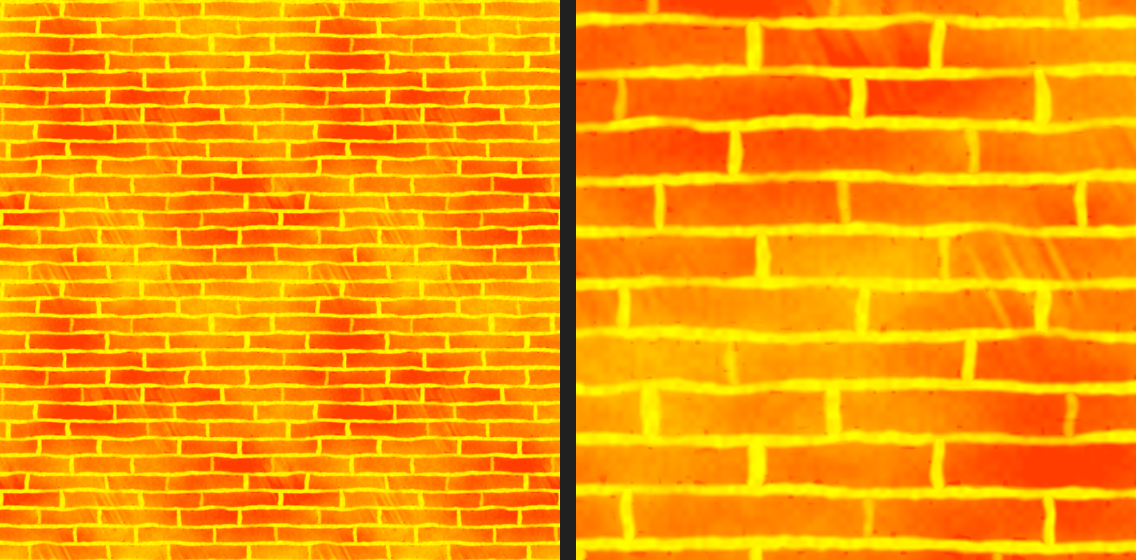
Left: the whole. Right: its middle third, enlarged.
A Shadertoy shader for this texture:

```glsl
#define TILES 2.0         // identical wall panels across and down
#define COURSES 16.0      // brick rows per panel
#define PAIR 8.0          // length of a short and a long brick, in courses
#define SHORT_BRICK 3.46  // length of the short brick
#define BED_WIDTH 0.10    // half width of the horizontal joints
#define HEAD_WIDTH 0.115  // half width of the vertical joints
#define SOFTNESS 0.065    // blur of the joint edges
#define BRICK_GREEN 0.485 // mean heat of the bricks
#define MORTAR_GREEN 0.95 // heat of the joints
#define CLOUD_DEPTH 0.78  // strength of the stains
#define STREAK_DEPTH 0.28 // strength of the scratches

float hash(vec2 p) {
    vec3 q = fract(p.xyx * 0.1031);
    q += dot(q, q.yzx + 33.33);
    return fract((q.x + q.y) * q.z);
}

// Value noise that wraps after one unit, with a whole number of cells
float noise(vec2 p, vec2 cells) {
    p *= cells;
    vec2 i = floor(p), f = p - i;
    f = f * f * (3.0 - 2.0 * f);
    vec2 a = mod(i, cells), b = mod(i + 1.0, cells);
    vec2 seed = cells.yx * 3.0 + 7.0;
    return mix(mix(hash(a + seed), hash(vec2(b.x, a.y) + seed), f.x),
               mix(hash(vec2(a.x, b.y) + seed), hash(b + seed), f.x), f.y);
}

float clouds(vec2 p) {
    float sum = 0.0, weight = 0.53;
    vec2 cells = vec2(4.0, 6.0);
    for (int i = 0; i < 4; i++) {
        sum += weight * noise(p, cells);
        cells *= 2.0;
        weight *= 0.5;
    }
    return sum;
}

// Fine diagonal scratches, gathered in a few patches
float streaks(vec2 p) {
    float bend = 0.03 * noise(p, vec2(5.0, 4.0));
    vec2 slant = vec2(2.0 * p.x - p.y + bend, p.y);
    float lines = noise(slant, vec2(46.0, 5.0)) - 0.35;
    float patches = smoothstep(0.58, 0.85, noise(p, vec2(5.0, 7.0)));
    return lines * patches;
}

// Start of the first short brick of a course
float courseOffset(float course) {
    float drift = 0.55 * exp(-0.3 * (course - 6.0) * (course - 6.0));
    return 2.0 * course + 0.05 + drift + 0.25 * hash(vec2(course, 5.0));
}

float joint(float dist, float width, float blur) {
    return 1.0 - smoothstep(width - blur, width + blur, dist);
}

void mainImage(out vec4 fragColor, in vec2 fragCoord) {
    vec2 uv = fragCoord / iResolution.xy;
    vec2 p = fract(TILES * vec2(uv.x, 1.0 - uv.y));
    float blur = max(SOFTNESS, 0.7 * TILES * COURSES / iResolution.y);

    // Uneven brick outlines
    vec2 wobble = vec2(noise(p, vec2(31.0, 40.0)), noise(p, vec2(13.0, 16.0))) - 0.5;
    float ragged = noise(p, vec2(70.0, 64.0)) - 0.5;
    vec2 wall = p * COURSES + wobble * vec2(0.12, 0.15) + ragged * 0.05;
    wall.y -= 0.05;

    // Course, brick and nearest vertical joint
    float course = mod(floor(wall.y), COURSES);
    float along = wall.x - courseOffset(course);
    float pair = floor(along / PAIR);
    float local = along - pair * PAIR;
    float brick = mod(2.0 * pair + step(SHORT_BRICK, local), 4.0);
    float nearest = step(0.5 * SHORT_BRICK, local) + step(0.5 * (SHORT_BRICK + PAIR), local);
    float head = mod(2.0 * pair + nearest, 4.0);
    float f = fract(wall.y);
    float bedDist = min(f, 1.0 - f);
    float headDist = min(min(local, PAIR - local), abs(local - SHORT_BRICK));

    // Joints vary in width and strength
    float wear = noise(p, vec2(19.0, 32.0));
    float headHash = hash(vec2(head + 11.0, course + 3.0));
    float bed = joint(bedDist, BED_WIDTH + 0.06 * (wear - 0.5), blur);
    bed *= mix(0.7, 1.0, smoothstep(0.1, 0.5, wear));
    float upright = joint(headDist, HEAD_WIDTH + 0.06 * (headHash - 0.5), blur);
    upright *= mix(0.45, 1.0, smoothstep(0.05, 0.4, headHash));
    float mortar = max(bed, upright);
    float edgeDist = min(bedDist, headDist);

    // Brick face: own tone, stains, grain, scratches and a light rim
    float grain = noise(p, vec2(128.0, 112.0)) - 0.5;
    float green = BRICK_GREEN + 0.12 * (hash(vec2(brick, course + 40.0)) - 0.5);
    green += CLOUD_DEPTH * (clouds(p) - 0.5) + 0.07 * grain;
    green += STREAK_DEPTH * streaks(p) + 0.16 * exp(-9.0 * edgeDist);

    // Dark chips along the brick edges
    float chips = smoothstep(0.78, 0.95, noise(p, vec2(90.0, 120.0)));
    green -= 0.16 * chips * (1.0 - smoothstep(0.15, 0.32, edgeDist));

    green = mix(max(green, 0.24), MORTAR_GREEN + 0.12 * grain, mortar);
    fragColor = vec4(1.0, clamp(green, 0.0, 1.0), 0.0, 1.0);
}
```
